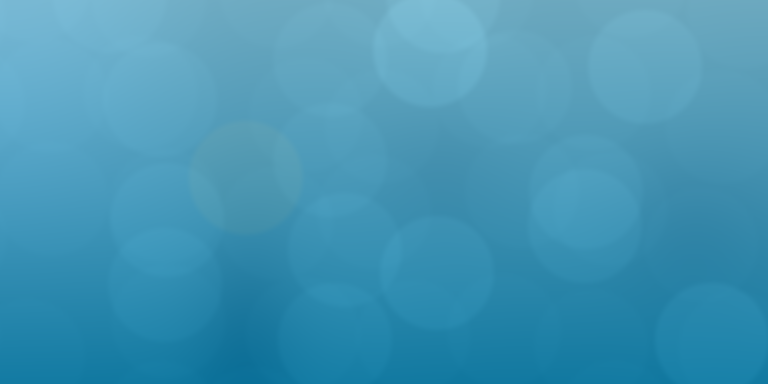
This background is drawn by a WebGL 2 fragment shader. Its source:

```glsl
#version 300 es
precision highp float;
// Soft overlapping bokeh discs over a vertical blue gradient.

uniform vec2 u_resolution;
out vec4 fragColor;

// Vertical gradient
const vec3 DEEP_BLUE = vec3(0.060, 0.465, 0.620);
const vec3 MID_BLUE  = vec3(0.250, 0.562, 0.686);
const vec3 PALE_BLUE = vec3(0.420, 0.655, 0.742);

// Tints added by light and removed by shade
const vec3 DISC_TINT  = vec3(0.021, 0.026, 0.027);
const vec3 WARM_TINT  = vec3(0.038, 0.016, -0.010);
const vec3 GLOW_TINT  = vec3(0.050, 0.065, 0.085);
const vec3 SHADE_TINT = vec3(0.035, 0.045, 0.040);

const float DISC_RADIUS = 0.148;
const float DISC_EDGE   = 0.011;
const float HALO_SIZE   = 0.20;
const float HALO_LIGHT  = 0.30;
const float FAINT_LIGHT = 0.28;
const float FAINT_CELL  = 0.29;
const vec2  WARM_CENTER = vec2(0.64, 0.537);

// Main discs: center x, center y, strength, in units of the canvas height
const int DISC_COUNT = 16;
const vec3 DISCS[DISC_COUNT] = vec3[](
  vec3(1.120, 0.870, 1.40), vec3(1.154, 1.010, 0.90),
  vec3(1.680, 0.826, 1.00), vec3(1.341, 0.773, 0.50),
  vec3(1.526, 0.500, 0.75), vec3(1.523, 0.411, 0.85),
  vec3(1.138, 0.289, 1.00), vec3(0.898, 0.349, 0.75),
  vec3(1.854, 0.115, 1.10), vec3(0.872, 0.115, 0.75),
  vec3(0.435, 0.427, 0.70), vec3(0.430, 0.258, 0.70),
  vec3(0.417, 0.740, 0.55), vec3(0.286, 1.010, 0.50),
  vec3(0.860, 0.844, 0.55), vec3(0.860, 0.583, 0.60));

vec2 hash2(vec2 cell) {
  vec2 q = vec2(dot(cell, vec2(127.1, 311.7)), dot(cell, vec2(269.5, 183.3)));
  return fract(sin(q) * 4375.85);
}

// Soft-edged disc, slightly brighter toward its rim
float disc(vec2 p, vec2 center, float radius) {
  float d = length(p - center);
  float fill = 1.0 - smoothstep(radius - DISC_EDGE, radius + DISC_EDGE, d);
  return fill * mix(0.9, 1.0, smoothstep(0.3, 1.0, d / radius));
}

float glow(vec2 p, vec2 center, vec2 size) {
  vec2 q = (p - center) / size;
  return exp(-dot(q, q));
}

// Faint background discs, one jittered inside each cell
float faintDiscs(vec2 p) {
  vec2 home = floor(p / FAINT_CELL);
  float light = 0.0;
  for (int y = -1; y <= 1; y++) {
    for (int x = -1; x <= 1; x++) {
      vec2 cell = home + vec2(x, y);
      vec2 center = (cell + 0.25 + 0.5 * hash2(cell)) * FAINT_CELL;
      light += disc(p, center, DISC_RADIUS);
    }
  }
  return light * FAINT_LIGHT;
}

void main() {
  vec2 p = gl_FragCoord.xy / u_resolution.y;

  // Backdrop
  vec3 color = mix(DEEP_BLUE, MID_BLUE, clamp(p.y * 2.0, 0.0, 1.0));
  color = mix(color, PALE_BLUE, clamp(p.y * 2.0 - 1.0, 0.0, 1.0));

  // Broad light on the left, shade in the gaps
  color += GLOW_TINT * glow(p, vec2(0.0, 0.85), vec2(0.45, 0.6));
  float shade = glow(p, vec2(0.64, 0.12), vec2(0.14, 0.28))
              + 0.7 * glow(p, vec2(1.80, 0.40), vec2(0.20, 0.22))
              + 0.4 * glow(p, vec2(1.14, 0.55), vec2(0.16, 0.18));
  color -= SHADE_TINT * shade;

  // Discs, each with a wide dim halo
  float light = faintDiscs(p);
  for (int i = 0; i < DISC_COUNT; i++) {
    vec2 center = DISCS[i].xy;
    float halo = HALO_LIGHT * glow(p, center, vec2(HALO_SIZE));
    light += DISCS[i].z * (disc(p, center, DISC_RADIUS) + halo);
  }
  color += DISC_TINT * light;
  color += WARM_TINT * disc(p, WARM_CENTER, DISC_RADIUS);

  fragColor = vec4(clamp(color, 0.0, 1.0), 1.0);
}
```
